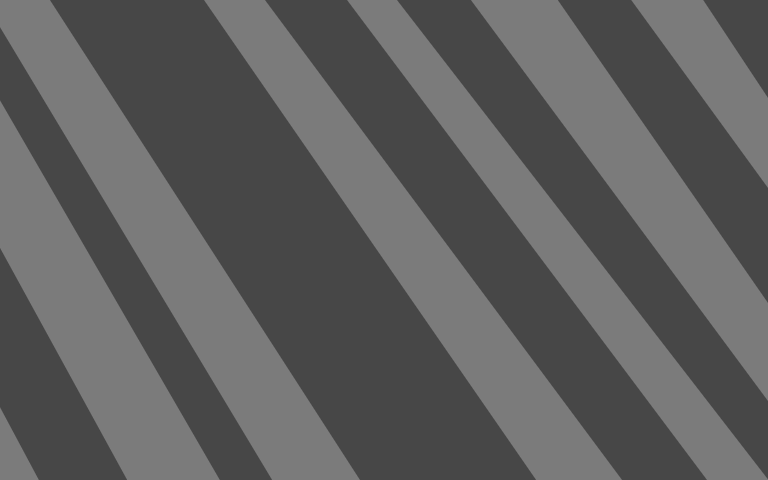
Give the GLSL for this pattern, as a Shadertoy shader.

```glsl
// Slanted bands of two flat greys with uneven widths and slightly fanned edges.
// Each edge is a straight line from a foot on the bottom border to a head on
// the top border; crossing an edge from left to right swaps the two greys.

#define DARK_GREY  vec3(0.278)
#define LIGHT_GREY vec3(0.482)
#define EDGE_COUNT 13
#define SOFTNESS   1.0   // edge smoothing, in pixel widths

// Edge ends (foot x, head x), in canvas heights, ordered left to right.
const vec2 EDGES[EDGE_COUNT] = vec2[EDGE_COUNT](
    vec2(0.081, -0.453), vec2(0.265, -0.283), vec2(0.458, -0.121),
    vec2(0.567, -0.034), vec2(0.750, 0.104), vec2(1.117, 0.425),
    vec2(1.296, 0.552), vec2(1.473, 0.723), vec2(1.601, 0.827),
    vec2(1.722, 0.981), vec2(1.856, 1.162), vec2(2.043, 1.315),
    vec2(2.127, 1.465));

// Signed distance to an edge line, positive on its right.
float edgeDistance(vec2 p, vec2 edge) {
    float lean = edge.y - edge.x;
    return (p.x - edge.x - lean * p.y) * inversesqrt(1.0 + lean * lean);
}

// 1 in light bands, 0 in dark ones, blended across each edge.
float bandMask(vec2 p, float blur) {
    float light = 1.0;
    float change = -1.0;
    for (int i = 0; i < EDGE_COUNT; i++) {
        float passed = clamp(edgeDistance(p, EDGES[i]) / blur + 0.5, 0.0, 1.0);
        light += change * passed;
        change = -change;
    }
    return light;
}

void mainImage(out vec4 fragColor, in vec2 fragCoord) {
    vec2 p = fragCoord / iResolution.y;
    float light = bandMask(p, SOFTNESS / iResolution.y);
    fragColor = vec4(mix(DARK_GREY, LIGHT_GREY, light), 1.0);
}
```
